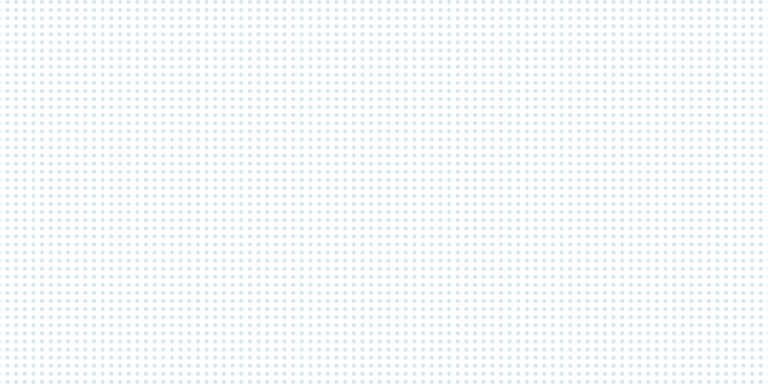
Give the GLSL for this pattern, as a WebGL 2 fragment shader.

```glsl
#version 300 es
precision highp float;
// Pale blue round dots on white, set in a straight, slightly wide grid.
// Each point is folded into its nearest grid cell, then shaded by the
// distance to the dot at the centre of that cell.

uniform vec2 u_resolution;
out vec4 fragColor;

// All lengths are fractions of the canvas height.
const vec2 DOT_SPACING = vec2(0.02255, 0.02104);
const vec2 FIRST_DOT = vec2(0.0193, 0.0057);
const float DOT_RADIUS = 0.0052;

const vec3 PAPER_WHITE = vec3(1.0);
const vec3 DOT_BLUE = vec3(0.815, 0.908, 0.963);

// Offset from the nearest grid point.
vec2 foldToGrid(vec2 p, vec2 origin, vec2 spacing) {
    vec2 cell = (p - origin) / spacing;
    return (fract(cell + 0.5) - 0.5) * spacing;
}

// Signed distance to a circle around the origin.
float circleDistance(vec2 p, float radius) {
    return length(p) - radius;
}

// Share of a pixel inside a shape, from its signed distance.
float coverage(float dist, float pixelSize) {
    return clamp(0.5 - dist / pixelSize, 0.0, 1.0);
}

void main() {
    float pixelSize = 1.0 / u_resolution.y;
    vec2 p = gl_FragCoord.xy * pixelSize;

    vec2 local = foldToGrid(p, FIRST_DOT, DOT_SPACING);
    float dot_ = coverage(circleDistance(local, DOT_RADIUS), pixelSize);

    fragColor = vec4(mix(PAPER_WHITE, DOT_BLUE, dot_), 1.0);
}
```
